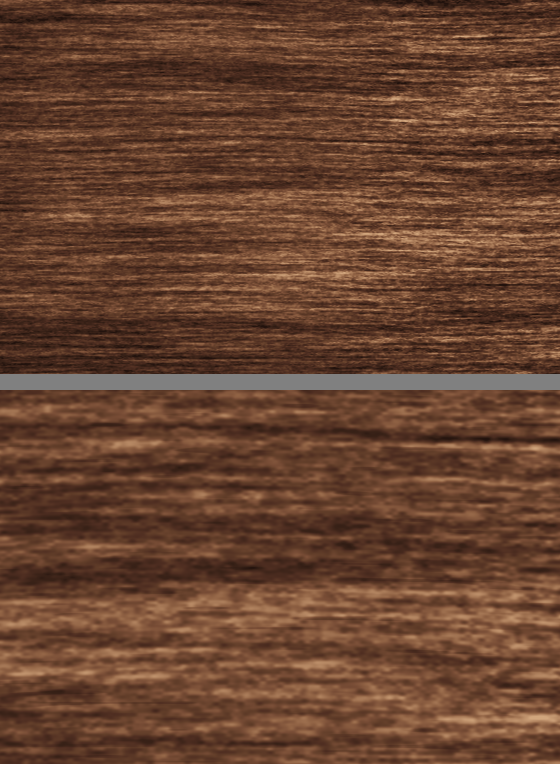
Top, the full canvas; bottom, a detail of the centre.
Give the GLSL for this texture, as a Shadertoy shader.

```glsl
// Brown wood veneer with fine horizontal grain and a soft sheen on the right.
// Stretched noise layers, from faint bands to fibre dust, are summed into
// one tone of about unit spread, which a six-step colour ramp turns to wood.

// Noise cells per canvas height, along and across the grain
const vec2 BAND_SCALE  = vec2(0.7, 15.0);
const vec2 VEIN_SCALE  = vec2(1.2, 60.0);
const vec2 FIBRE_SCALE = vec2(3.0, 135.0);
const vec2 HAIR_SCALE  = vec2(11.0, 225.0);
const vec2 SPECK_SCALE = vec2(65.0, 250.0);
const vec2 DUST_SCALE  = vec2(180.0, 340.0);
const vec2 PORE_SCALE  = vec2(18.0, 220.0);

// Strength of each layer in the tone
const float BAND_GAIN  = 0.18;
const float VEIN_GAIN  = 0.30;
const float FIBRE_GAIN = 0.43;
const float HAIR_GAIN  = 0.41;
const float SPECK_GAIN = 0.38;
const float DUST_GAIN  = 0.26;
const float PORE_GAIN  = 0.55;

const float WAVINESS = 0.004;
const float NOISE_SPREAD = 2.33;   // brings value noise to unit deviation

const vec3 PORE_BROWN  = vec3(0.13, 0.07, 0.05);
const vec3 DARK_BROWN  = vec3(0.22, 0.13, 0.09);
const vec3 DEEP_BROWN  = vec3(0.31, 0.18, 0.13);
const vec3 MID_BROWN   = vec3(0.38, 0.24, 0.16);
const vec3 WARM_BROWN  = vec3(0.47, 0.30, 0.21);
const vec3 LIGHT_BROWN = vec3(0.57, 0.39, 0.27);
const vec3 PALE_TAN    = vec3(0.69, 0.51, 0.37);
const vec3 SHEEN_TAN   = vec3(0.82, 0.65, 0.49);

float hash(ivec2 cell, int seed) {
    uint h = uint(cell.x) * 0x9E37u + uint(cell.y) * 0x85EBCA6Bu + uint(seed) * 0xC2B2AE35u;
    h = (h ^ (h >> 16)) * 0x7FEB352Du;
    h = (h ^ (h >> 15)) * 0x846CA68Bu;
    h ^= h >> 16;
    return float(h >> 8) / 16777216.0;
}

// Smooth noise along one row, shifted by a random step to hide the lattice
float rowNoise(float x, int row, int seed) {
    x += 7.0 * hash(ivec2(-99, row), seed);
    int column = int(floor(x));
    float f = smoothstep(0.0, 1.0, fract(x));
    return mix(hash(ivec2(column, row), seed), hash(ivec2(column + 1, row), seed), f);
}

// Signed value noise with zero mean and unit deviation
float noise(vec2 p, int seed) {
    int row = int(floor(p.y));
    float f = smoothstep(0.0, 1.0, fract(p.y));
    float value = mix(rowNoise(p.x, row, seed), rowNoise(p.x, row + 1, seed), f);
    return (2.0 * value - 1.0) * NOISE_SPREAD;
}

// Fades a shape to zero away from its centre
float glow(vec2 p, vec2 centre, vec2 size) {
    vec2 d = (p - centre) / size;
    return exp(-dot(d, d));
}

// Large light and shade; uv runs from 0 to 1 on both axes
float lighting(vec2 uv) {
    float light = -0.14 + 0.33 * smoothstep(0.1, 0.75, uv.x);
    light += 0.5 * glow(uv, vec2(0.84, 0.66), vec2(0.22, 0.2));
    light += 1.6 * glow(uv, vec2(0.77, 0.703), vec2(0.14, 0.012));
    light += 0.25 * glow(uv, vec2(0.62, 0.3), vec2(0.35, 0.14));
    light -= 0.65 * smoothstep(0.24, 0.02, uv.y);
    light -= 0.25 * smoothstep(0.12, 0.0, uv.x);
    light -= 0.25 * smoothstep(0.85, 1.0, uv.y);
    light -= 1.1 * glow(uv, vec2(0.95, 0.83), vec2(0.14, 0.011));
    return light;
}

vec3 woodColour(float tone) {
    vec3 c = mix(PORE_BROWN, DARK_BROWN, smoothstep(-2.7, -1.55, tone));
    c = mix(c, DEEP_BROWN,  clamp((tone + 1.55) / 0.91, 0.0, 1.0));
    c = mix(c, MID_BROWN,   clamp((tone + 0.64) / 0.71, 0.0, 1.0));
    c = mix(c, WARM_BROWN,  clamp((tone - 0.07) / 0.65, 0.0, 1.0));
    c = mix(c, LIGHT_BROWN, clamp((tone - 0.72) / 0.68, 0.0, 1.0));
    c = mix(c, PALE_TAN,    clamp((tone - 1.40) / 0.77, 0.0, 1.0));
    return mix(c, SHEEN_TAN, clamp((tone - 2.17) / 1.1, 0.0, 1.0));
}

void mainImage(out vec4 fragColor, in vec2 fragCoord) {
    vec2 uv = fragCoord / iResolution.xy;
    vec2 p = fragCoord / iResolution.y;

    // Gentle drift of the grain lines
    p.y += WAVINESS * noise(p * vec2(1.5, 2.0), 1);
    p.y += 0.0009 * noise(p * vec2(5.0, 9.0), 2);

    // Coarse streaks, then fine fibres that are crisper to the right
    float coarse = BAND_GAIN * noise(p * BAND_SCALE, 3)
                 + VEIN_GAIN * noise(p * VEIN_SCALE, 4);
    float fine = FIBRE_GAIN * noise(p * FIBRE_SCALE, 5)
               + HAIR_GAIN * noise(p * HAIR_SCALE, 6)
               + SPECK_GAIN * noise(p * SPECK_SCALE, 7)
               + DUST_GAIN * noise(p * DUST_SCALE, 9);
    float crispness = mix(0.86, 1.18, smoothstep(0.5, 0.75, uv.x));

    // Sparse dark pores along the grain
    float pores = smoothstep(1.1, 1.9, noise(p * PORE_SCALE, 8));

    float tone = lighting(uv) + coarse + fine * crispness - PORE_GAIN * pores;
    fragColor = vec4(woodColour(tone), 1.0);
}
```
